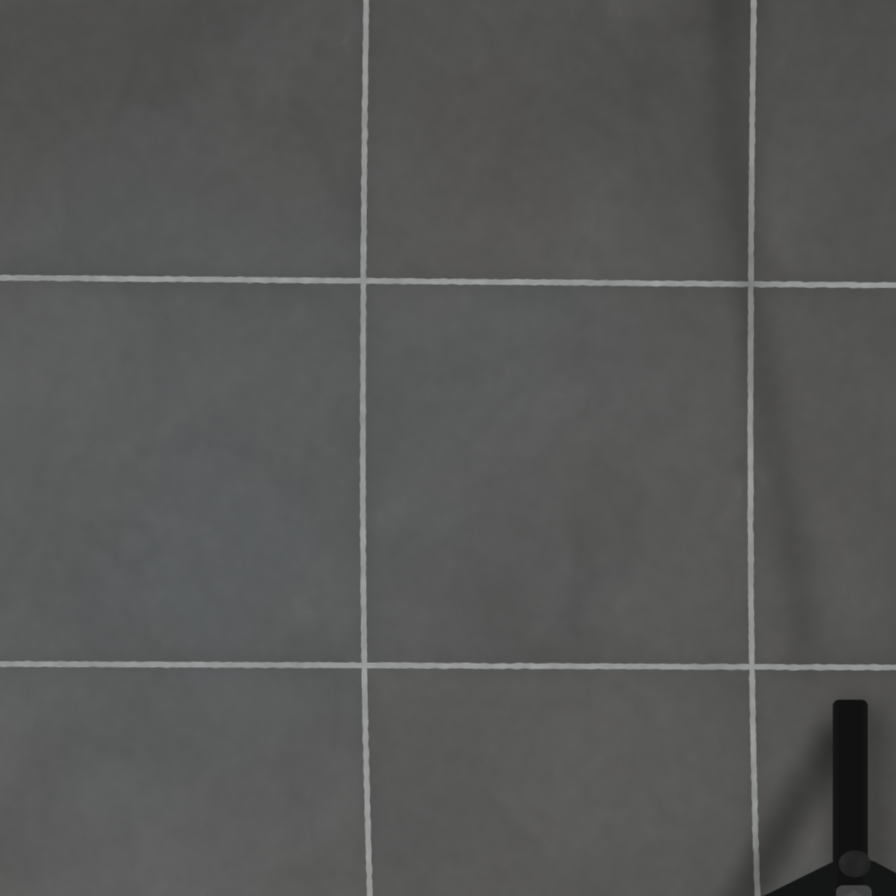
A three.js fragment shader for this texture:

```glsl
// Dark grey stone floor tiles with pale grout, soft shadows and a black chair base in the corner.
#define TILE_PITCH vec2(0.4325, 0.4310)
#define GRID_ORIGIN vec2(0.4050, 0.2590)
#define GROUT_HALF 0.0032
#define EDGE_SOFT 0.0014
#define STONE vec3(0.356, 0.355, 0.349)
#define COOL_TINT vec3(-0.012, 0.000, 0.010)
#define GROUT vec3(0.595, 0.605, 0.602)
#define METAL vec3(0.062, 0.066, 0.064)
#define CLOUD_AMOUNT 0.050
#define GRAIN_AMOUNT 0.022

varying vec2 vUv;

vec2 hash2(vec2 p) {
  vec3 q = fract(p.xyx * vec3(0.1031, 0.1030, 0.0973));
  q += dot(q, q.yzx + 33.33);
  return fract((q.xx + q.yz) * q.zy);
}

float gradDot(vec2 cell, vec2 corner, vec2 f) {
  return dot(hash2(cell + corner) * 2.0 - 1.0, f - corner);
}

float gradientNoise(vec2 p) {
  vec2 i = floor(p), f = p - i;
  vec2 u = f * f * f * (f * (f * 6.0 - 15.0) + 10.0);
  vec2 e = vec2(0.0, 1.0);
  return mix(mix(gradDot(i, e.xx, f), gradDot(i, e.yx, f), u.x),
             mix(gradDot(i, e.xy, f), gradDot(i, e.yy, f), u.x), u.y);
}

float fbm(vec2 p) {
  float sum = 0.0, amp = 0.5;
  for (int i = 0; i < 5; i++) {
    sum += amp * gradientNoise(p);
    p = mat2(1.6, 1.2, -1.2, 1.6) * p + 7.3;
    amp *= 0.55;
  }
  return sum;
}

float segmentDist(vec2 p, vec2 a, vec2 b) {
  vec2 ab = b - a;
  return length(p - a - ab * clamp(dot(p - a, ab) / dot(ab, ab), 0.0, 1.0));
}

float boxDist(vec2 p, vec2 halfSize, float radius) {
  vec2 d = abs(p) - halfSize + radius;
  return length(max(d, 0.0)) + min(max(d.x, d.y), 0.0) - radius;
}

float cover(float d) {
  return 1.0 - smoothstep(-EDGE_SOFT, EDGE_SOFT, d);
}

// Bends the grid slightly, like lens distortion.
vec2 bendGrid(vec2 p) {
  float dy = p.y - 0.48;
  float bow = dy * dy * (dy < 0.0 ? 0.034 : 0.014);
  float slant = p.x * mix(0.004, 0.0085, smoothstep(0.25, 0.70, p.y));
  return p + vec2(-bow, slant);
}

vec3 stoneColor(vec2 p, vec2 tile) {
  vec2 q = p + hash2(tile + 20.0) * 9.0;
  vec2 warp = vec2(fbm(q * 4.0), fbm(q * 4.0 + 5.0));
  float clouds = fbm(q * 5.0 + warp * 1.8);
  float smears = fbm(q * vec2(26.0, 11.0) + warp * 5.0);
  float grain = fbm(q * 48.0);
  float scuffs = smoothstep(0.20, 0.46, smears) * smoothstep(-0.05, 0.25, clouds);
  float tone = (hash2(tile + 41.0).x - 0.5) * 0.014;
  tone += clouds * CLOUD_AMOUNT + smears * 0.014 + grain * GRAIN_AMOUNT + scuffs * 0.025;
  // Light falls off towards the top and the right.
  tone -= 0.040 * smoothstep(0.55, 1.05, p.y) + 0.025 * smoothstep(0.6, 1.0, p.x);
  vec2 fromCool = p - vec2(0.18, 0.45);
  float cool = 0.9 * exp(-8.0 * dot(fromCool, fromCool));
  return STONE + tone + COOL_TINT * (cool + fbm(q * 3.0 + 11.0));
}

// Long blurred band beside the right joint, and the shadow around the base.
float shadowAmount(vec2 p) {
  float bandX = mix(0.905, 0.810, smoothstep(0.15, 0.95, p.y));
  float across = (p.x - bandX) / 0.023;
  float band = exp(-across * across) * smoothstep(0.18, 0.36, p.y);
  float armShade = segmentDist(p, vec2(0.925, 0.165), vec2(0.815, -0.03));
  float contact = segmentDist(p, vec2(0.955, 0.18), vec2(0.965, 0.0));
  return 0.12 * band + 0.28 * (1.0 - smoothstep(0.0, 0.040, armShade))
       + 0.22 * (1.0 - smoothstep(0.015, 0.060, contact));
}

void main() {
  vec2 p = vUv;
  vec2 grid = (bendGrid(p) - GRID_ORIGIN) / TILE_PITCH;
  vec2 joint = abs(fract(grid + 0.5) - 0.5) * TILE_PITCH;

  // Tiles and their rough-edged grout
  vec3 color = stoneColor(p, floor(grid));
  float jointDist = min(joint.x, joint.y) + gradientNoise(p * 110.0) * 0.0013;
  color *= 1.0 - 0.05 * exp(-max(jointDist - GROUT_HALF, 0.0) * 90.0);
  vec3 grout = GROUT + 0.07 * gradientNoise(p * 65.0) + 0.05 * gradientNoise(p * 9.0);
  color = mix(color, grout, 0.92 * cover(jointDist - GROUT_HALF));
  color *= 1.0 - shadowAmount(p);

  // Chair base: upright arm, two splayed arms and a dull hub
  float arm = boxDist(p - vec2(0.949, 0.126), vec2(0.0195, 0.093), 0.007);
  float leftArm = segmentDist(p, vec2(0.938, 0.020), vec2(0.810, -0.043)) - 0.020;
  float rightArm = segmentDist(p, vec2(0.968, 0.020), vec2(1.080, -0.040)) - 0.020;
  vec3 metal = METAL + 0.018 * smoothstep(0.010, 0.019, abs(p.x - 0.949));
  color = mix(color, metal, cover(min(arm, min(leftArm, rightArm))));
  float hub = length((p - vec2(0.954, 0.036)) * vec2(1.0, 1.2)) - 0.018;
  color = mix(color, vec3(0.15) + 0.08 * gradientNoise(p * 60.0), 0.8 * cover(hub));
  float gap = boxDist(p - vec2(0.953, 0.002), vec2(0.020, 0.010), 0.008);
  color = mix(color, vec3(0.30), 0.8 * cover(gap));

  gl_FragColor = vec4(color, 1.0);
}
```
